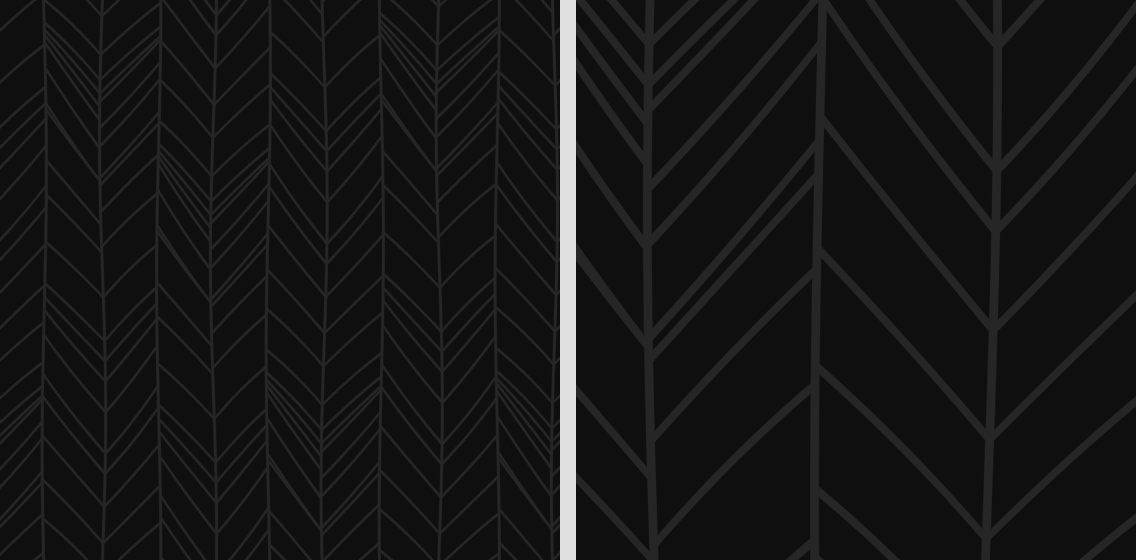
Left, the full canvas; right, a detail of the centre.
This pattern is drawn by a Shadertoy shader. Its source:

```glsl
// Hand-drawn herringbone: wavering upright stems with uneven slanted ribs, grey on near-black.

const float TAU = 6.2831853;
const vec3 GROUND = vec3(0.06);
const vec3 INK = vec3(0.15);

const float PITCH = 0.1013;       // mean distance between uprights
const float FIRST_LINE = 0.076;   // position of upright number 0
const float STEM_HALF = 0.0026;
const float RIB_HALF = 0.0023;
const int RIBS = 20;

// Vertical phase of each upright; odd ones also carry the ribs.
const float PHASE[12] = float[12](
    0.642, 0.30, 0.0, 0.0, 0.217, 0.13, 0.625, 0.43, -0.017, 0.0, 0.622, 0.3);

// Rib roots down one stem, for its left and right side.
const float LEFT_RIBS[RIBS] = float[RIBS](
    0.029, 0.098, 0.143, 0.167, 0.190, 0.214, 0.264, 0.323, 0.323, 0.401,
    0.451, 0.531, 0.609, 0.645, 0.681, 0.736, 0.810, 0.846, 0.905, 0.970);
const float RIGHT_RIBS[RIBS] = float[RIBS](
    0.029, 0.098, 0.143, 0.167, 0.182, 0.229, 0.262, 0.318, 0.331, 0.379,
    0.441, 0.531, 0.609, 0.645, 0.681, 0.736, 0.810, 0.846, 0.905, 0.970);

bool isStem(float line) {
    return mod(line, 2.0) > 0.5;
}

float linePhase(float line) {
    return PHASE[int(mod(line + 1.0, 12.0))];
}

// Horizontal position of an upright at a given depth below the top.
float lineX(float line, float depth) {
    float stem = isStem(line) ? 1.0 : 0.0;
    float crest = linePhase(line) + 0.742 * stem;
    float sway = mix(0.0038, 0.0055, stem) * cos(TAU * (depth - crest));
    float drift = 0.007 * cos(0.8 * (line - 1.4)) * exp(-0.12 * abs(line));
    return FIRST_LINE + PITCH * line + drift + sway;
}

// Column whose bounding uprights enclose x.
float findColumn(float x, float depth) {
    float column = floor((x - FIRST_LINE) / PITCH);
    if (x < lineX(column, depth)) column -= 1.0;
    else if (x >= lineX(column + 1.0, depth)) column += 1.0;
    return column;
}

// Distance to the nearest rib; t runs from the stem (0) to the outer upright (1).
float ribDistance(float t, float depth, float width, float phase, bool rightSide) {
    float nearest = 1.0;
    for (int k = 0; k < RIBS; k++) {
        float root = rightSide ? RIGHT_RIBS[k] : LEFT_RIBS[k];
        float swell = cos(TAU * (float(k) - 6.0) / 10.0);
        float rise = rightSide ? 0.107 + 0.014 * swell : 0.121 + 0.022 * swell;
        float bow = 0.014 * swell * t * (1.0 - t);
        float gap = depth - (root + phase - rise * t + bow);
        gap -= round(gap);
        nearest = min(nearest, abs(gap) * width / length(vec2(width, rise)));
    }
    return nearest;
}

float coverage(float dist, float halfWidth, float pixel) {
    return 1.0 - smoothstep(-0.75 * pixel, 0.75 * pixel, dist - halfWidth);
}

void mainImage(out vec4 fragColor, in vec2 fragCoord) {
    float pixel = 1.0 / iResolution.y;
    float x = fragCoord.x * pixel;
    float depth = 1.0 - fragCoord.y * pixel;

    // Uprights on both sides of this column
    float column = findColumn(x, depth);
    float leftX = lineX(column, depth);
    float rightX = lineX(column + 1.0, depth);
    float width = rightX - leftX;
    float uprightDist = min(abs(x - leftX), abs(rightX - x));

    // Ribs grow upward from the stem toward the other upright
    bool rightSide = isStem(column);
    float stem = rightSide ? column : column + 1.0;
    float t = (rightSide ? x - leftX : rightX - x) / width;
    float ribDist = ribDistance(t, depth, width, linePhase(stem), rightSide);

    float ink = max(coverage(uprightDist, STEM_HALF, pixel),
                    coverage(ribDist, RIB_HALF, pixel));
    fragColor = vec4(mix(GROUND, INK, ink), 1.0);
}
```
